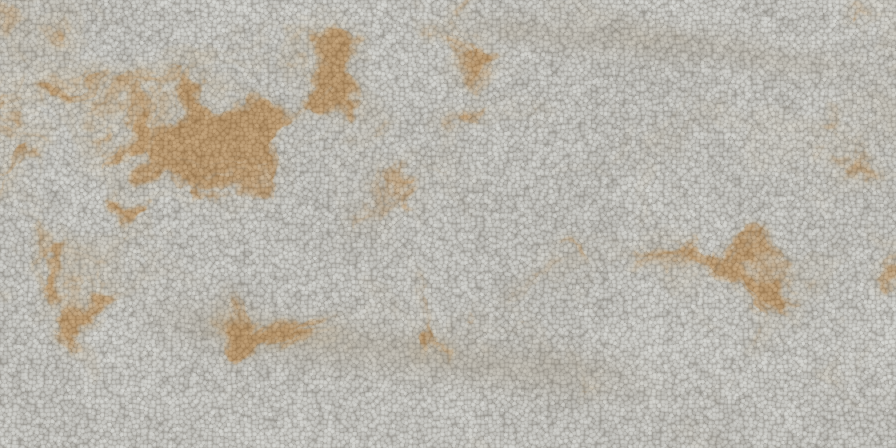
This texture is drawn by a Shadertoy shader. Its source:

```glsl
// Pale, fine-grained stone with ochre rust stains and two faint dirty bands.
// Cellular grains give the surface; warped fractal noise, thresholded by a
// soft density map, gives the ragged stains and their warm halos.

#define GRAIN_SCALE 112.0
#define STAIN_SCALE 6.5
#define STAIN_LEVEL 0.755
#define STAIN_GAIN 0.15
#define RUST_STRENGTH 0.80
#define HALO_STRENGTH 0.50
#define PALE_GRAIN vec3(0.812, 0.812, 0.796)
#define GAP_SHADE vec3(0.605, 0.595, 0.570)
#define RUST_COLOR vec3(0.690, 0.525, 0.330)
#define HALO_COLOR vec3(0.715, 0.665, 0.570)
#define BAND_COLOR vec3(0.640, 0.605, 0.540)

vec2 hash2(vec2 p) {
    vec3 q = fract(vec3(p.xyx) * vec3(0.1031, 0.1030, 0.0973));
    q += dot(q, q.yzx + 33.33);
    return fract((q.xx + q.yz) * q.zy);
}

float valueNoise(vec2 p) {
    vec2 cell = floor(p), f = fract(p);
    f = f * f * (3.0 - 2.0 * f);
    float low = mix(hash2(cell).x, hash2(cell + vec2(1, 0)).x, f.x);
    float high = mix(hash2(cell + vec2(0, 1)).x, hash2(cell + vec2(1, 1)).x, f.x);
    return mix(low, high, f.y);
}

float fbm(vec2 p) {
    float sum = 0.0, amplitude = 0.5;
    for (int i = 0; i < 5; i++) {
        sum += amplitude * valueNoise(p);
        p = mat2(1.6, 1.2, -1.2, 1.6) * p + 17.3;
        amplitude *= 0.53;
    }
    return sum;
}

// Brightness of packed round grains: light centres, darker gaps.
float grainTone(vec2 p) {
    vec2 cell = floor(p), f = fract(p);
    float nearest = 9.0, tone = 0.5;
    for (int y = -1; y <= 1; y++) {
        for (int x = -1; x <= 1; x++) {
            vec2 offset = vec2(x, y);
            vec2 center = offset + 0.1 + 0.8 * hash2(cell + offset);
            float d = length(center - f);
            if (d < nearest) {
                nearest = d;
                tone = hash2(cell + offset + 71.0).y;
            }
        }
    }
    return 0.6 * (1.0 - smoothstep(0.2, 0.85, nearest)) + 0.4 * tone;
}

float softBlob(vec2 p, vec2 center, vec2 radius) {
    vec2 q = (p - center) / radius;
    return exp(-dot(q, q));
}

// Sloping soft streak through a start point, fading at both ends.
float streak(vec2 p, vec2 start, float slope, float reach, float width) {
    float dy = (p.y - start.y - slope * (p.x - start.x)) / width;
    float ends = smoothstep(-0.15, 0.15, p.x - start.x)
               * (1.0 - smoothstep(reach - 0.3, reach + 0.1, p.x - start.x));
    return exp(-dy * dy) * ends;
}

void mainImage(out vec4 fragColor, in vec2 fragCoord) {
    vec2 p = fragCoord / iResolution.y;
    p.x += 1.0 - 0.5 * iResolution.x / iResolution.y;

    // Dirty bands
    float wobble = 0.04 * (fbm(p * 5.0 + 40.0) - 0.5);
    vec2 bandPos = p + vec2(0.0, wobble);
    float lowerBand = streak(bandPos, vec2(0.38, 0.29), -0.14, 1.1, 0.055);
    float upperBand = streak(bandPos, vec2(1.05, 0.94), -0.10, 0.95, 0.035);

    // Where stains gather
    float density = softBlob(p, vec2(0.48, 0.87), vec2(0.55, 0.23))
                  + 0.9 * softBlob(p, vec2(0.10, 0.42), vec2(0.24, 0.38))
                  + 0.6 * softBlob(p, vec2(1.98, 0.50), vec2(0.32, 0.50))
                  + 0.4 * softBlob(p, vec2(1.45, 0.50), vec2(0.25, 0.35))
                  + 0.7 * lowerBand;
    density = min(density, 1.0);

    // Ragged stain field
    vec2 q = p * STAIN_SCALE;
    vec2 warp = vec2(fbm(q + 3.1), fbm(q + 29.7)) - 0.5;
    float field = fbm(q * vec2(0.9, 1.1) + 1.6 * warp + 8.0) + STAIN_GAIN * density;
    float rust = smoothstep(STAIN_LEVEL - 0.05, STAIN_LEVEL + 0.10, field);
    float halo = smoothstep(STAIN_LEVEL - 0.22, STAIN_LEVEL + 0.05, field)
               * (0.35 + 0.65 * density);

    // Grain surface with slight patchiness
    float tone = grainTone(p * GRAIN_SCALE);
    tone += 0.22 * (valueNoise(p * GRAIN_SCALE * 0.45) - 0.5);
    tone += 0.25 * (fbm(p * 4.0 + 60.0) - 0.5);
    vec3 color = mix(GAP_SHADE, PALE_GRAIN, clamp(tone, 0.0, 1.1));

    // Stains tint the grains but keep their relief
    float relief = 0.88 + 0.20 * tone;
    color = mix(color, BAND_COLOR * relief, 0.40 * lowerBand + 0.32 * upperBand);
    color = mix(color, HALO_COLOR * relief, HALO_STRENGTH * halo);
    color = mix(color, RUST_COLOR * relief, RUST_STRENGTH * rust * (1.1 - 0.3 * tone));

    fragColor = vec4(color, 1.0);
}
```
